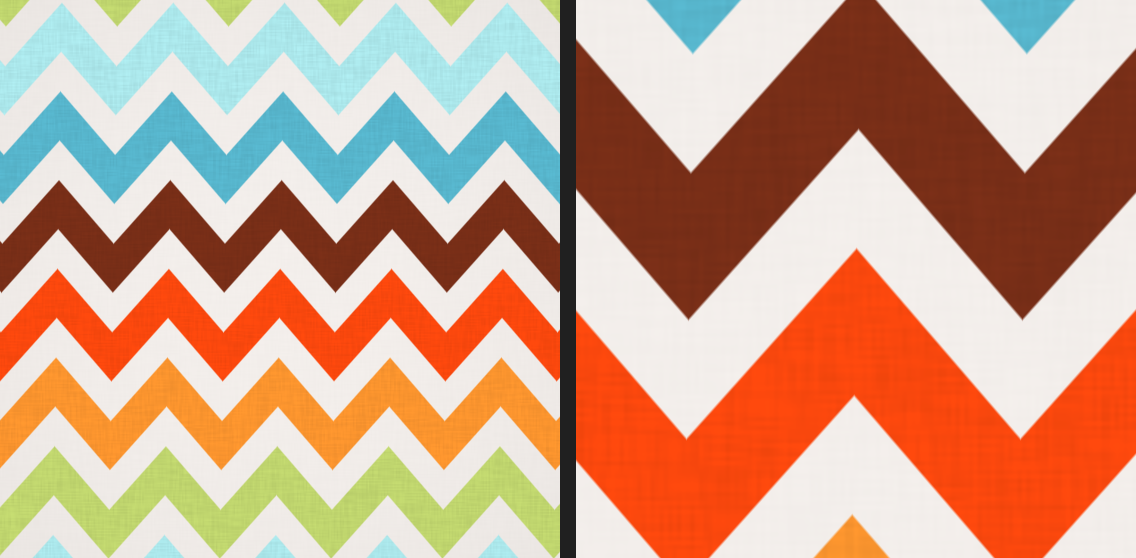
Left: the whole. Right: its middle third, enlarged.
Write a WebGL 1 fragment shader that draws this pattern.

```glsl
precision highp float;
// Chevron fabric: six colours of zigzag bands on cream, with a faint woven grain.

uniform vec2 u_resolution;

float hash(vec2 p) {
  return fract(sin(dot(p, vec2(127.1, 311.7))) * 43758.5453);
}

float valueNoise(vec2 p) {
  vec2 cell = floor(p);
  vec2 f = fract(p);
  f = f * f * (3.0 - 2.0 * f);
  return mix(mix(hash(cell), hash(cell + vec2(1.0, 0.0)), f.x),
             mix(hash(cell + vec2(0.0, 1.0)), hash(cell + vec2(1.0, 1.0)), f.x), f.y);
}

// Fine threads running across and down the cloth, centred on zero
float weave(vec2 p) {
  float weft = valueNoise(p * vec2(45.0, 380.0));
  float warp = valueNoise(p * vec2(380.0, 45.0) + 17.0);
  return weft + warp - 1.0;
}

vec3 bandColor(float row) {
  float k = mod(row, 6.0);
  if (k < 0.5) return vec3(0.67, 0.905, 0.92);  // pale aqua
  if (k < 1.5) return vec3(0.34, 0.71, 0.80);   // teal
  if (k < 2.5) return vec3(0.47, 0.18, 0.09);   // brown
  if (k < 3.5) return vec3(0.98, 0.28, 0.05);   // vermilion
  if (k < 4.5) return vec3(0.98, 0.58, 0.18);   // orange
  return vec3(0.75, 0.835, 0.43);               // green
}

void main() {
  // Canvas widths, with y measured down from the top edge
  vec2 p = vec2(gl_FragCoord.x, u_resolution.y - gl_FragCoord.y) / u_resolution.x;

  // Zigzag height: zero at each peak; the columns lean slightly left going down
  float column = (p.x - 0.1107 + 0.0165 * p.y) / 0.1988;
  float zigzag = 0.1133 * 2.0 * abs(fract(column + 0.5) - 0.5);

  // Nearest band and the distance to its edge
  float pitch = 0.1584;
  float halfBand = 0.0437;
  float v = p.y - 0.005 - zigzag - halfBand;
  float row = floor(v / pitch + 0.5);
  float edge = (abs(v - row * pitch) - halfBand) / 1.52;
  float soft = 0.0006 + 0.6 / u_resolution.x;
  float ink = 1.0 - smoothstep(-soft, soft, edge);

  // Cream cloth, a little brighter in the middle
  vec2 fromCentre = p - 0.5;
  vec3 cream = vec3(0.953, 0.935, 0.922) - 0.07 * dot(fromCentre, fromCentre);
  vec3 color = mix(cream, bandColor(row), ink);

  // Thread grain shows more on the dyed bands
  color *= 1.0 + weave(p) * mix(0.008, 0.045, ink);
  gl_FragColor = vec4(clamp(color, 0.0, 1.0), 1.0);
}
```
